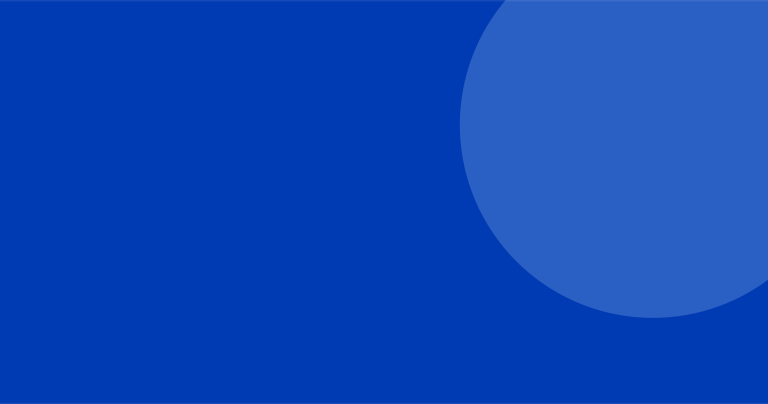
A Shadertoy shader for this background:

```glsl
// A flat deep blue field with one large pale disc cropped by the upper right corner.
// The disc is a signed distance function blended over the field with a smooth edge;
// a faint light hairline runs along the top and bottom borders.

#define FIELD_COLOR vec3(0.000, 0.230, 0.701)
#define DISC_COLOR vec3(0.163, 0.372, 0.769)
#define DISC_CENTER vec2(1.616, 0.691)
#define DISC_RADIUS 0.4778
#define HAIRLINE_WIDTH 0.0037
#define HAIRLINE_STRENGTH 0.08

// Signed distance to a circle, negative inside.
float circleDistance(vec2 point, vec2 center, float radius) {
    return length(point - center) - radius;
}

// Coverage of a shape, softened over one pixel.
float coverage(float signedDistance, float pixelSize) {
    return clamp(0.5 - signedDistance / pixelSize, 0.0, 1.0);
}

void mainImage(out vec4 fragColor, in vec2 fragCoord) {
    // Canvas height is one unit.
    float pixelSize = 1.0 / iResolution.y;
    vec2 point = fragCoord * pixelSize;

    // Field and disc.
    float disc = coverage(circleDistance(point, DISC_CENTER, DISC_RADIUS), pixelSize);
    vec3 color = mix(FIELD_COLOR, DISC_COLOR, disc);

    // Border hairlines.
    float borderDistance = min(point.y, 1.0 - point.y);
    float hairline = coverage(borderDistance - HAIRLINE_WIDTH, pixelSize);
    color = mix(color, vec3(1.0), HAIRLINE_STRENGTH * hairline);

    fragColor = vec4(color, 1.0);
}
```
